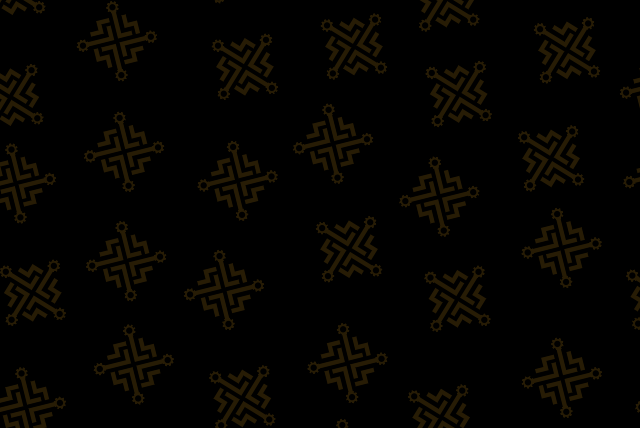
Give the GLSL for this pattern, as a Shadertoy shader.

```glsl
#define CELL 0.25            // grid spacing, in canvas heights
#define JITTER 0.029         // largest shift of an emblem inside its cell
#define UNIT (1.0 / 768.0)   // emblem drawing unit, in canvas heights
#define BAR 3.9              // half width of the bars, in drawing units
#define TILT_A 0.245         // the two orientations, in radians
#define TILT_B 1.02
#define SHARE_B 0.4          // share of emblems with the second tilt
#define SEED 7.0
#define BACKGROUND vec3(0.0)
#define BRONZE vec3(0.152, 0.108, 0.018)

vec3 hash(vec2 cell) {
    vec3 q = fract((cell.xyx + SEED) * vec3(0.1031, 0.1030, 0.0973));
    q += dot(q, q.yxz + 33.33);
    return fract((q.xxy + q.yzz) * q.zyx);
}

mat2 rotation(float angle) {
    float c = cos(angle), s = sin(angle);
    return mat2(c, -s, s, c);
}

// Axis-aligned bar with square ends
float bar(vec2 p, vec2 a, vec2 b) {
    vec2 d = abs(p - 0.5 * (a + b)) - 0.5 * abs(b - a) - BAR;
    return length(max(d, 0.0)) + min(max(d.x, d.y), 0.0);
}

// Toothed ring
float gear(vec2 p) {
    float r = length(p);
    float tooth = smoothstep(-0.4, 0.4, cos(9.0 * atan(p.y, p.x + 1e-5)));
    return max(r - 9.0 - 2.2 * tooth, 5.6 - r);
}

// One quarter: bent arm, gear at its tip and a stepped bar
float quarter(vec2 p) {
    float d = gear(p - vec2(61.0, -7.0));
    d = min(d, bar(p, vec2(8.0, -7.0), vec2(50.0, -7.0)));
    d = min(d, bar(p, vec2(8.0, -7.0), vec2(8.0, -26.0)));
    d = min(d, bar(p, vec2(39.0, -23.0), vec2(23.5, -23.0)));
    d = min(d, bar(p, vec2(23.5, -23.0), vec2(23.5, -40.0)));
    return min(d, bar(p, vec2(23.5, -40.0), vec2(8.0, -40.0)));
}

float emblem(vec2 p) {
    float d = 1e5;
    for (int i = 0; i < 4; i++) {
        d = min(d, quarter(p));
        p = vec2(-p.y, p.x);
    }
    return d;
}

void mainImage(out vec4 fragColor, in vec2 fragCoord) {
    vec2 grid = fragCoord / iResolution.y / CELL + vec2(0.3, 0.1);

    // Stagger the columns unevenly
    float column = floor(grid.x);
    grid.y += 0.5 * mod(column, 2.0) + 0.4 * hash(vec2(column, 91.0)).x;

    // Each emblem stays within its own cell
    vec2 cell = floor(grid);
    vec3 rnd = hash(cell);
    vec2 p = (fract(grid) - 0.5) * CELL - JITTER * (2.0 * rnd.xy - 1.0);
    p = rotation(rnd.z < SHARE_B ? TILT_B : TILT_A) * p / UNIT;

    // Edges one pixel soft
    float pixel = 1.0 / (iResolution.y * UNIT);
    float ink = 1.0 - smoothstep(-0.6 * pixel, 0.6 * pixel, emblem(p));
    fragColor = vec4(mix(BACKGROUND, BRONZE, ink), 1.0);
}
```
